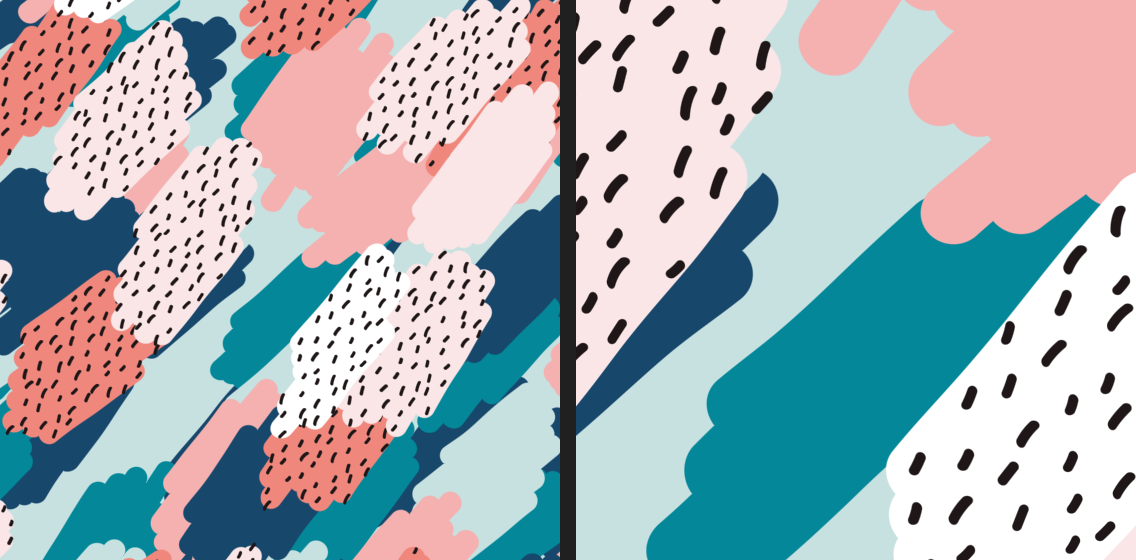
Left, the full canvas; right, a detail of the centre.
Reproduce this pattern procedurally as a Shadertoy shader.

```glsl
const vec3 PALE_BLUE = vec3(0.78, 0.88, 0.88);
const vec3 NAVY      = vec3(0.09, 0.28, 0.42);
const vec3 TEAL      = vec3(0.01, 0.53, 0.60);
const vec3 PINK      = vec3(0.96, 0.69, 0.69);
const vec3 CORAL     = vec3(0.94, 0.53, 0.49);
const vec3 BLUSH     = vec3(0.98, 0.90, 0.90);
const vec3 WHITE     = vec3(1.0);
const vec3 INK       = vec3(0.12, 0.09, 0.09);

const float SLANT = 0.82;              // main brush direction, radians
const vec2  CELL  = vec2(0.42, 0.26);  // room per blob, along and across

vec2 hash2(vec2 p) {
    vec3 a = fract(p.xyx * vec3(0.1031, 0.1030, 0.0973));
    a += dot(a, a.yzx + 33.33);
    return fract((a.xx + a.yz) * a.zy);
}

// Coordinates in a frame turned by the given angle
vec2 turn(vec2 p, float angle) {
    float c = cos(angle), s = sin(angle);
    return vec2(c * p.x + s * p.y, c * p.y - s * p.x);
}

float gradientNoise(vec2 p) {
    vec2 i = floor(p), f = fract(p);
    vec2 u = f * f * (3.0 - 2.0 * f);
    vec2 o = vec2(0.0, 1.0);
    float a = dot(hash2(i) * 2.0 - 1.0, f);
    float b = dot(hash2(i + o.yx) * 2.0 - 1.0, f - o.yx);
    float c = dot(hash2(i + o.xy) * 2.0 - 1.0, f - o.xy);
    float d = dot(hash2(i + o.yy) * 2.0 - 1.0, f - o.yy);
    return mix(mix(a, b, u.x), mix(c, d, u.x), u.y);
}

// Distance to a round-ended stroke lying on the x axis
float stroke(vec2 p, float left, float right, float radius) {
    return length(vec2(p.x - clamp(p.x, left, right), p.y)) - radius;
}

// Blob of parallel strokes with staggered ends
float brushBlob(vec2 p, vec2 seed) {
    vec2 form = hash2(seed + 5.3);
    float halfWidth = mix(0.045, 0.08, form.x);
    float skew = mix(-0.05, 0.06, form.y);
    float d = 1.0;
    for (int i = -3; i <= 3; i++) {
        float t = float(i) / 3.0;
        vec2 reach = 0.18 * (1.0 - 0.4 * t * t) * mix(vec2(0.62), vec2(1.05), hash2(seed + t * 7.7));
        vec2 q = p - vec2(skew * t, halfWidth * t);
        d = min(d, stroke(q, -reach.x, reach.y, 0.02));
    }
    return d;
}

// Distance to a jittered field of blobs
float blobField(vec2 p, float spacing, float seed) {
    vec2 cell = CELL * spacing;
    vec2 q = turn(p, SLANT) + hash2(vec2(seed, 2.0 * seed)) * cell;
    vec2 home = floor(q / cell);
    float d = 1.0;
    for (int y = -1; y <= 1; y++)
    for (int x = -1; x <= 1; x++) {
        vec2 id = home + vec2(x, y);
        vec2 key = id + seed * 17.0;
        vec2 shift = mix(vec2(0.25), vec2(0.75), hash2(key));
        shift.x += 0.5 * (mod(id.y, 2.0) - 0.5);
        vec2 local = q - (id + shift) * cell;
        if (dot(local, local) > 0.085) continue;
        float angle = 0.44 * (hash2(key + 3.1).x - 0.5);
        d = min(d, brushBlob(turn(local, angle), key));
    }
    return d;
}

// Nearest short dash: x = distance, yz = its centre
vec3 nearestDash(vec2 p, float seed) {
    const float pitch = 0.029;
    vec2 home = floor(p / pitch);
    vec3 best = vec3(1.0);
    for (int y = -1; y <= 1; y++)
    for (int x = -1; x <= 1; x++) {
        vec2 id = home + vec2(x, y);
        vec2 h = hash2(id + seed * 31.0);
        vec2 centre = (id + mix(vec2(0.25), vec2(0.75), h)) * pitch;
        centre.y += 0.5 * pitch * (mod(id.x, 2.0) - 0.5);
        vec2 look = hash2(id + seed * 13.0 + 0.7);
        vec2 q = turn(p - centre, mix(0.75, 1.35, look.x));
        q.y += (look.y - 0.5) * 40.0 * q.x * q.x;  // slight bend
        float halfLength = mix(0.003, 0.0075, look.y);
        float d = stroke(q, -halfLength, halfLength, 0.003);
        if (d < best.x) best = vec3(d, centre);
    }
    return best;
}

float cover(float d, float soft) {
    return smoothstep(soft, -soft, d);
}

vec3 paint(vec3 under, vec3 tint, vec2 p, float spacing, float seed, float soft) {
    return mix(under, tint, cover(blobField(p, spacing, seed), soft));
}

// Painted blobs with dashes whose centres lie inside them
vec3 paintDashed(vec3 under, vec3 tint, vec2 p, float spacing, float seed, float soft) {
    vec3 col = paint(under, tint, p, spacing, seed, soft);
    vec3 dash = nearestDash(p, seed);
    if (dash.x < soft && blobField(dash.yz, spacing, seed) < -0.001)
        col = mix(col, INK, cover(dash.x, soft));
    return col;
}

void mainImage(out vec4 fragColor, in vec2 fragCoord) {
    vec2 p = fragCoord / iResolution.y;
    float soft = 0.9 / iResolution.y;

    // Hand-drawn wobble
    p += 0.006 * vec2(gradientNoise(p * 11.0), gradientNoise(p * 11.0 + 40.0));

    // Plain ground shapes, then the dashed ones on top
    vec3 col = PALE_BLUE;
    col = paint(col, NAVY, p, 0.95, 1.0, soft);
    col = paint(col, TEAL, p, 1.1, 2.0, soft);
    col = paint(col, PALE_BLUE, p, 1.3, 3.0, soft);
    col = paint(col, PINK, p, 1.35, 4.0, soft);
    col = paint(col, NAVY, p, 2.1, 5.0, soft);
    col = paintDashed(col, CORAL, p, 1.5, 6.0, soft);
    col = paint(col, BLUSH, p, 2.3, 7.0, soft);
    col = paintDashed(col, BLUSH, p, 1.5, 8.0, soft);
    col = paintDashed(col, WHITE, p, 2.5, 9.0, soft);
    fragColor = vec4(col, 1.0);
}
```
